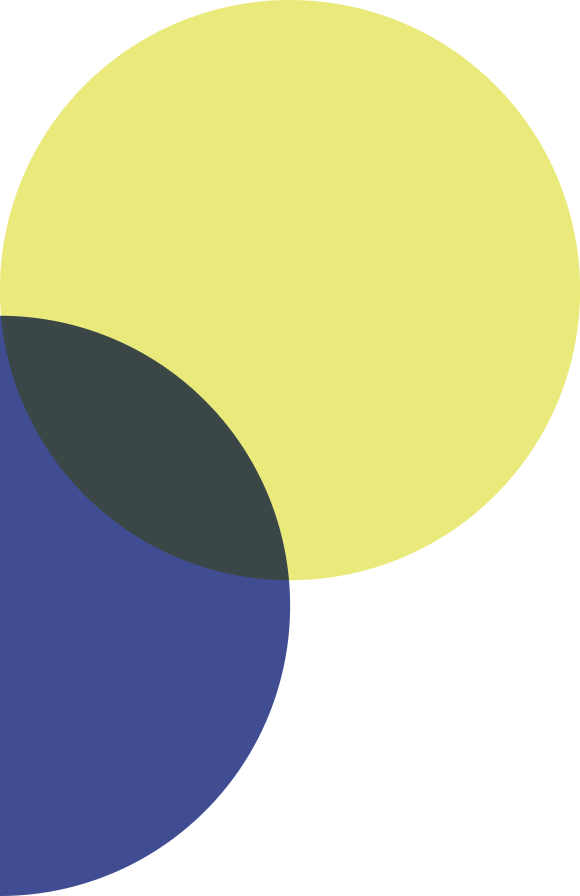
Write a WebGL 1 fragment shader that draws this background.

```glsl
precision highp float;
// Two flat overlapping discs, yellow and blue, multiplied like inks on white paper.

uniform vec2 u_resolution;

const vec3 PAPER = vec3(1.0);
const vec3 YELLOW = vec3(0.918, 0.918, 0.486);
const vec3 BLUE = vec3(0.251, 0.302, 0.573);
const float RADIUS = 0.3238;

// Coverage of a disc, with an edge one pixel wide
float disc(vec2 p, vec2 center, float radius, float pixel) {
    return clamp(0.5 - (length(p - center) - radius) / pixel, 0.0, 1.0);
}

// Multiply a transparent ink over the colour beneath
vec3 inkOver(vec3 base, vec3 ink, float coverage) {
    return base * mix(vec3(1.0), ink, coverage);
}

void main() {
    // Canvas height is one unit
    float pixel = 1.0 / u_resolution.y;
    vec2 p = gl_FragCoord.xy * pixel;
    float width = u_resolution.x * pixel;

    // Yellow touches the top edge; blue is halved by the left edge
    vec2 yellowCenter = vec2(0.5 * width, 1.0 - RADIUS);
    vec2 blueCenter = vec2(0.0, RADIUS);

    vec3 color = PAPER;
    color = inkOver(color, YELLOW, disc(p, yellowCenter, RADIUS, pixel));
    color = inkOver(color, BLUE, disc(p, blueCenter, RADIUS, pixel));
    gl_FragColor = vec4(color, 1.0);
}
```
